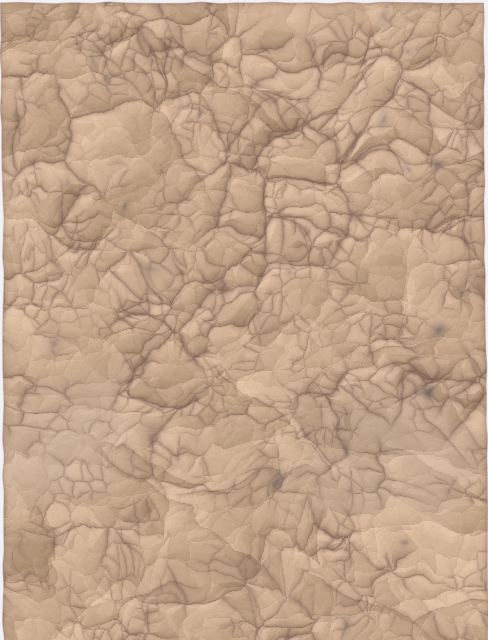
Write a WebGL 2 fragment shader that draws this texture.

```glsl
#version 300 es
precision highp float;
// Old crumpled tan paper with shaded facets, dark creases and grey stains.

uniform vec2 u_resolution;
out vec4 outColor;

const vec3 PAPER = vec3(0.765, 0.645, 0.535);
const vec3 TONE_STEP = vec3(0.078, 0.074, 0.072);
const vec3 CREASE = vec3(0.46, 0.35, 0.31);
const vec3 STAIN = vec3(0.43, 0.38, 0.38);
const vec3 FADED = vec3(0.79, 0.71, 0.63);
const vec3 BACKING = vec3(0.95, 0.94, 0.96);
const vec2 LIGHT = vec2(-0.45, 0.89);

vec2 hash2(vec2 p) {
  vec3 q = fract(p.xyx * vec3(0.1031, 0.1030, 0.0973));
  q += dot(q, q.yzx + 33.33);
  return fract((q.xx + q.yz) * q.zy);
}

float noise(vec2 p) {
  vec2 i = floor(p), f = fract(p);
  f = f * f * (3.0 - 2.0 * f);
  float low = mix(hash2(i).x, hash2(i + vec2(1, 0)).x, f.x);
  float high = mix(hash2(i + vec2(0, 1)).x, hash2(i + vec2(1, 1)).x, f.x);
  return mix(low, high, f.y);
}

float fbm(vec2 p) {
  float sum = 0.0, amp = 0.5;
  for (int i = 0; i < 4; i++) {
    sum += amp * noise(p);
    p = mat2(1.6, 1.2, -1.2, 1.6) * p + 7.3;
    amp *= 0.5;
  }
  return sum / 0.9375;
}

vec2 warp(vec2 p, float freq, float amount) {
  return p + amount * (vec2(fbm(p * freq), fbm(p * freq + 41.7)) - 0.5);
}

// Voronoi cell: x = distance to edge, yz = edge normal, w = random per cell
vec4 facet(vec2 p) {
  vec2 cell = floor(p), f = fract(p), nearest = vec2(0), id = cell;
  float best = 9.0;
  for (int y = -1; y <= 1; y++)
    for (int x = -1; x <= 1; x++) {
      vec2 g = vec2(x, y), r = g + hash2(cell + g) - f;
      if (dot(r, r) < best) { best = dot(r, r); nearest = r; id = cell + g; }
    }
  vec4 result = vec4(9, 0, 1, hash2(id + 17.0).y);
  for (int y = -2; y <= 2; y++)
    for (int x = -2; x <= 2; x++) {
      vec2 g = vec2(x, y), r = g + hash2(cell + g) - f, d = r - nearest;
      if (dot(d, d) < 0.0001) continue;
      vec2 n = normalize(d);
      float edge = dot(0.5 * (r + nearest), n);
      if (edge < result.x) result.xyz = vec3(edge, n);
    }
  return result;
}

// One layer of folds: x = light on the facets, y = darkness of the crease
vec2 crumple(vec2 p, float scale, float seed, float width) {
  vec2 q = p * scale + seed;
  vec4 f = facet(q);
  float slope = dot(f.yz, LIGHT) * exp(-f.x * 5.0);
  float line = exp(-f.x / (scale * width));
  float depth = smoothstep(0.4, 0.8, noise(q * 0.7 + 5.0));
  return vec2(f.w - 0.5 + slope * (0.5 + depth), line * depth);
}

// Long fold: x = light beside it, y = darkness of the line
vec2 longFold(vec2 p, vec2 start, float angle, float reach) {
  vec2 dir = vec2(cos(angle), sin(angle)), r = p - start;
  float along = dot(r, dir), side = dot(r, vec2(-dir.y, dir.x));
  float fade = smoothstep(0.0, 0.05, along) * smoothstep(reach, reach - 0.08, along);
  float line = exp(-abs(side) / 0.0022) * smoothstep(0.25, 0.6, noise(p * 28.0));
  return fade * vec2(sign(side) * exp(-abs(side) / 0.012), line);
}

float blotch(vec2 p, vec2 center, float radius) {
  vec2 r = (p - center) / radius;
  return exp(-dot(r, r)) * (0.45 + 0.55 * fbm(p * 60.0)) + 0.4 * exp(-dot(r, r) * 9.0);
}

void main() {
  vec2 p = gl_FragCoord.xy / u_resolution.y;
  float pixel = 1.0 / u_resolution.y, aspect = u_resolution.x * pixel;

  // Facets and creases at three sizes
  vec2 w = warp(warp(p, 5.0, 0.09), 24.0, 0.026);
  vec2 folds = crumple(w, 11.0, 3.0, 0.0030) * vec2(0.85, 0.9);
  folds += crumple(w * vec2(0.85, 1.15), 21.0, 19.0, 0.0024) * vec2(0.8, 0.8);
  folds += crumple(w, 43.0, 57.0, 0.0020) * vec2(0.55, 0.65);

  // Long folds and stains
  float stain = 0.0;
  for (int i = 0; i < 20; i++) {
    vec2 a = hash2(vec2(i, 11)), b = hash2(vec2(i, 83));
    vec2 spot = a * vec2(aspect, 1.0);
    folds += longFold(w, spot.x * vec2(1, 0) + vec2(0, b.y), 1.6 * b.x - 1.0, 0.15 + 0.25 * a.y) * vec2(0.6, 0.6);
    stain += blotch(warp(p, 18.0, 0.04), spot, mix(0.007, 0.023, b.x * b.x)) * mix(0.35, 0.9, b.y);
  }

  // Broad shading, grain and colour
  float broad = fbm(p * 4.0 + 2.0) - 0.5;
  float grain = noise(p * 420.0) + noise(p * 230.0) - 1.0;
  float tone = 0.22 + 1.1 * folds.x + 1.2 * broad + 0.22 * grain;
  vec3 color = PAPER + TONE_STEP * clamp(tone, -2.2, 1.7);
  color = mix(color, FADED, 0.5 * smoothstep(0.52, 0.75, fbm(p * 3.0 + 23.0)));
  color = mix(color, CREASE, 0.62 * clamp(folds.y, 0.0, 1.1));
  color = mix(color, STAIN, 0.75 * clamp(stain, 0.0, 1.0));

  // Uneven sheet border on a pale backing
  float ragged = 0.003 * (noise(p * 35.0) - 0.5);
  float left = p.x - 0.005 * smoothstep(0.95, 0.6, p.y);
  float right = aspect - p.x - 0.006 * smoothstep(0.1, 0.8, p.y);
  float inside = min(min(left, right), 1.0 - p.y - 0.004) + ragged;
  color = mix(color, CREASE, 0.4 * exp(-max(inside, 0.0) / 0.004));
  color = mix(BACKING, color, smoothstep(-pixel, pixel, inside));
  outColor = vec4(color, 1.0);
}
```
